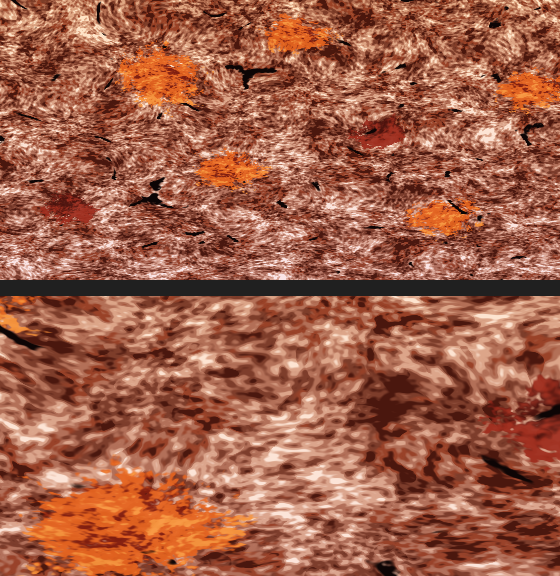
Top: the whole. Bottom: its middle third, enlarged.
Give the GLSL for this texture, as a WebGL 2 fragment shader.

```glsl
#version 300 es
precision highp float;
// Weathered red rock face: layered gradient noise, squeezed into flatter
// strata towards the base, is mapped through a mineral colour ramp.
// Pits, ledges, black fissures and ragged lichen patches lie on top.

uniform vec2 u_resolution;
out vec4 fragColor;

const vec3 SHADOW = vec3(0.29, 0.09, 0.055);
const vec3 BROWN  = vec3(0.49, 0.24, 0.17);
const vec3 RUST   = vec3(0.60, 0.26, 0.16);
const vec3 TAN    = vec3(0.70, 0.44, 0.35);
const vec3 PALE   = vec3(0.86, 0.65, 0.55);
const vec3 CHALK  = vec3(0.99, 0.90, 0.84);
const vec3 FISSURE = vec3(0.05, 0.02, 0.02);

float hash(vec2 cell) {
  vec3 h = fract(cell.xyx * vec3(0.1031, 0.1030, 0.0973));
  h += dot(h, h.yzx + 33.33);
  return fract((h.x + h.y) * h.z);
}

float cornerSlope(vec2 cell, vec2 offset) {
  float angle = 6.2832 * hash(cell);
  return dot(vec2(cos(angle), sin(angle)), offset);
}

float gradientNoise(vec2 p) {
  vec2 i = floor(p), f = p - i;
  vec2 w = f * f * f * (f * (f * 6.0 - 15.0) + 10.0);
  vec2 e = vec2(1.0, 0.0);
  float low  = mix(cornerSlope(i, f), cornerSlope(i + e.xy, f - e.xy), w.x);
  float high = mix(cornerSlope(i + e.yx, f - e.yx), cornerSlope(i + e.xx, f - e.xx), w.x);
  return mix(low, high, w.y);
}

// Octave sum scaled to a spread of about one
float fractalNoise(vec2 p, int octaves, float gain) {
  float sum = 0.0, energy = 0.0, weight = 1.0;
  for (int i = 0; i < octaves; i++) {
    sum += weight * gradientNoise(p);
    energy += weight * weight;
    weight *= gain;
    p = mat2(0.995, 0.1, -0.1, 0.995) * p * 2.08 + 17.3;
  }
  return sum / (0.21 * sqrt(energy));
}

// Flatter layers near the base, rounder grains near the top
vec2 strataSpace(vec2 p) {
  vec2 q = vec2(p.x, 2.6 * p.y - 0.6 * p.y * p.y);
  vec2 bend = vec2(gradientNoise(q * 5.0 + 3.7), gradientNoise(q * 4.0 + 41.2));
  return q + bend * vec2(0.05, 0.09);
}

vec3 mineralRamp(float tone, float rustiness) {
  vec3 mid = mix(BROWN, RUST, rustiness);
  vec3 c = mix(SHADOW, mid, smoothstep(-1.9, -0.9, tone));
  c = mix(c, TAN, smoothstep(-0.6, 0.3, tone));
  c = mix(c, PALE, smoothstep(0.5, 1.2, tone));
  return mix(c, CHALK, smoothstep(1.5, 2.4, tone));
}

vec3 lichenColour(float heat, float isRed) {
  vec3 orange = mix(vec3(0.52, 0.12, 0.06), vec3(0.90, 0.39, 0.12), smoothstep(-1.3, -0.1, heat));
  orange = mix(orange, vec3(0.97, 0.58, 0.23), smoothstep(0.5, 1.7, heat));
  vec3 red = mix(vec3(0.30, 0.07, 0.05), vec3(0.62, 0.17, 0.11), smoothstep(-1.2, 1.2, heat));
  return mix(orange, red, isRed);
}

vec3 addLichen(vec3 base, vec2 p, vec2 q, float tone) {
  float ragged = fractalNoise(q * 14.0 + 61.0, 4, 0.85);
  for (int i = 0; i < 7; i++) {
    float id = float(i);
    vec2 jitter = vec2(hash(vec2(id, 3.0)), hash(vec2(id, 9.0))) - 0.5;
    vec2 centre = vec2(0.27 + 0.27 * id, 0.21 + 0.78 * fract(0.6 * id + 0.03));
    vec2 d = p - centre - jitter * vec2(0.10, 0.06);
    float isRed = i % 4 == 0 ? 1.0 : 0.0;
    vec2 radius = mix(vec2(0.115, 0.062), vec2(0.09, 0.05), isRed);
    radius *= i == 1 ? vec2(1.15, 1.6) : vec2(1.0);
    d.y += 0.25 * d.x * jitter.y;
    float cover = smoothstep(-0.08, 0.16, 1.0 - length(d / radius) + 0.19 * ragged);
    float heat = 0.65 * ragged + 0.45 * tone - 0.6 * d.y / radius.y;
    base = mix(base, lichenColour(heat, isRed), cover * 0.93);
  }
  return base;
}

void main() {
  vec2 p = gl_FragCoord.xy / u_resolution.y;
  vec2 q = strataSpace(p);

  // Relief, pits and ledges combine into one tone
  float relief = fractalNoise(q * 4.5, 5, 1.05);
  float pits = fractalNoise(q * vec2(24.0, 19.0) + 9.1, 2, 0.8);
  float ledge = abs(gradientNoise(q * vec2(4.0, 6.0) + 27.5));
  float tone = 0.95 * relief + 0.24;
  tone -= mix(0.7, 1.3, p.y) * smoothstep(0.7, 1.3, pits);
  tone -= 0.5 * (1.0 - smoothstep(0.0, 0.09, ledge));

  // Rock colour, warmer near the top
  float rustiness = smoothstep(-0.1, 0.9, fractalNoise(q * 6.0 + 83.0, 4, 0.9));
  vec3 colour = mineralRamp(tone, rustiness);
  colour *= mix(vec3(0.99, 1.0, 1.08), vec3(1.01, 0.99, 0.91), clamp(p.y, 0.0, 1.0));

  colour = addLichen(colour, p, q, tone);

  // Short black fissures along broken contour lines
  float seam = abs(gradientNoise(q * vec2(5.0, 4.5) + 52.0) + 0.012 * relief);
  float gate = smoothstep(1.25, 1.6, fractalNoise(q * 6.5 + 33.0, 3, 0.6));
  colour = mix(colour, FISSURE, gate * (1.0 - smoothstep(0.025, 0.055, seam)));

  fragColor = vec4(clamp(colour, 0.0, 1.0), 1.0);
}
```
